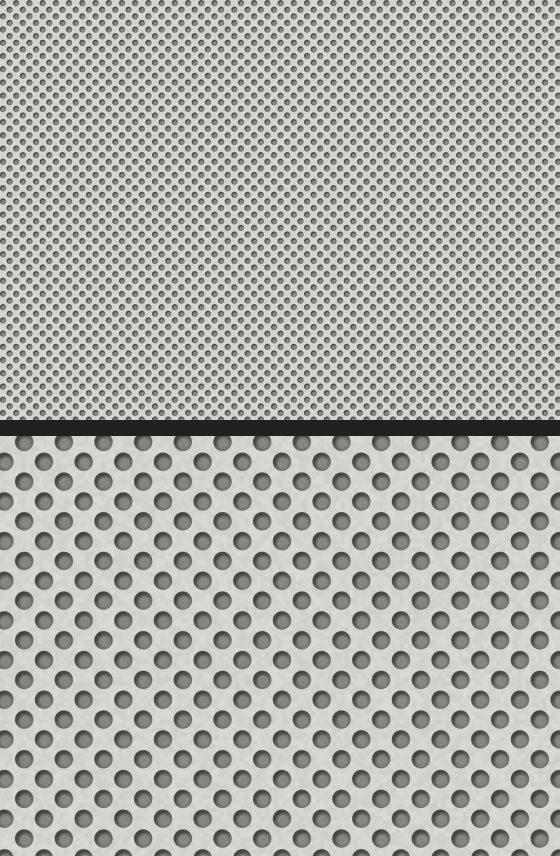
Top: the whole. Bottom: its middle third, enlarged.
This texture is drawn by a Shadertoy shader. Its source:

```glsl
#define PERIODS_DOWN 31.77
#define LATTICE_SHIFT vec2(0.23, 0.53)
#define HOLE_RADIUS 0.232
#define FLOOR_RADIUS 0.15
#define FLOOR_SHIFT vec2(0.025, -0.035)
#define GRAIN_DENSITY 300.0
#define GRAIN_STRENGTH 0.055
#define PLATE_COLOR vec3(0.825, 0.833, 0.812)
#define FLOOR_COLOR vec3(0.52, 0.53, 0.51)
#define WALL_LIT vec3(0.42, 0.43, 0.41)
#define WALL_DARK vec3(0.27, 0.27, 0.25)

float hash(vec2 p) {
    vec3 q = fract(vec3(p.xyx) * 0.1031);
    q += dot(q, q.yzx + 33.33);
    return fract((q.x + q.y) * q.z);
}

float valueNoise(vec2 p) {
    vec2 cell = floor(p);
    vec2 f = fract(p);
    f = f * f * (3.0 - 2.0 * f);
    float low = mix(hash(cell), hash(cell + vec2(1, 0)), f.x);
    float high = mix(hash(cell + vec2(0, 1)), hash(cell + vec2(1, 1)), f.x);
    return mix(low, high, f.y);
}

// Offset from the nearest point of a staggered lattice
vec2 nearestHole(vec2 p) {
    vec2 a = fract(p + 0.5) - 0.5;
    vec2 b = fract(p) - 0.5;
    return dot(a, a) < dot(b, b) ? a : b;
}

float disc(vec2 p, float radius, float blur) {
    return smoothstep(blur, -blur, length(p) - radius);
}

void mainImage(out vec4 fragColor, in vec2 fragCoord) {
    vec2 uv = fragCoord / iResolution.y;
    float pixel = PERIODS_DOWN / iResolution.y;
    vec2 hole = nearestHole(uv * PERIODS_DOWN - LATTICE_SHIFT);

    // Finely grained plate
    float grain = valueNoise(uv * GRAIN_DENSITY) - 0.5;
    vec3 color = PLATE_COLOR + GRAIN_STRENGTH * grain;

    // Wall shaded from the upper left, with a paler floor
    float light = smoothstep(-0.2, 0.2, dot(hole, vec2(0.6, -0.8)));
    vec3 inside = mix(WALL_DARK, WALL_LIT, light);
    float floorMask = disc(hole - FLOOR_SHIFT, FLOOR_RADIUS, max(0.06, 0.7 * pixel));
    inside = mix(inside, FLOOR_COLOR, floorMask);
    inside += 0.5 * GRAIN_STRENGTH * grain;

    color = mix(color, inside, disc(hole, HOLE_RADIUS, 0.7 * pixel));
    fragColor = vec4(color, 1.0);
}
```
